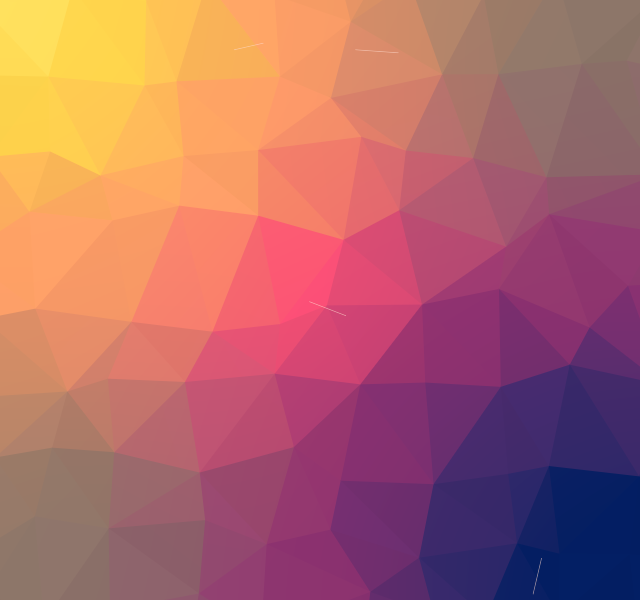
A WebGL 2 fragment shader for this background:

```glsl
#version 300 es
precision highp float;
// Low-poly gradient: a jittered grid is split into triangular facets, each
// tinted by a smooth colour field. The field runs from a yellow corner through
// pink to a navy corner, fading to olive in the two remaining corners.
uniform vec2 u_resolution;
out vec4 fragColor;

const vec2 GRID = vec2(8.6, 7.8);     // facet cells across the canvas
const vec2 GRID_SHIFT = vec2(0.35, 0.2);
const float JITTER = 0.66;            // node displacement, in cells
const float FACET_FLATNESS = 0.85;    // 1 = one flat colour per facet
const float TINT_SPREAD = 0.05;       // random brightness range
const float SAMPLE_SPREAD = 0.05;     // random shift of the field lookup

const vec3 PALE_YELLOW = vec3(1.00, 0.89, 0.38);
const vec3 YELLOW = vec3(1.00, 0.83, 0.29);
const vec3 ORANGE = vec3(1.00, 0.63, 0.40);
const vec3 PINK   = vec3(0.99, 0.31, 0.46);
const vec3 OLIVE  = vec3(0.55, 0.46, 0.41);
const vec3 PLUM   = vec3(0.55, 0.19, 0.44);
const vec3 INDIGO = vec3(0.20, 0.16, 0.42);
const vec3 NAVY   = vec3(0.01, 0.12, 0.39);

// Pale hairline seams: start and end points on the unit canvas
const vec4 SEAMS[4] = vec4[4](
    vec4(0.366, 0.917, 0.411, 0.928), vec4(0.556, 0.917, 0.622, 0.912),
    vec4(0.484, 0.497, 0.540, 0.474), vec4(0.846, 0.069, 0.833, 0.010));
const float SEAM_WIDTH = 0.0014;
const float SEAM_ALPHA = 0.5;

vec2 hash2(vec2 p) {
    vec3 q = fract(p.xyx * vec3(0.1031, 0.1030, 0.0973));
    q += dot(q, q.yzx + 33.33);
    return fract((q.xx + q.yz) * q.zy);
}

// Smooth colour at a point of the unit canvas
vec3 colourField(vec2 uv) {
    float offAxis = abs(uv.x + uv.y - 1.0);
    float fromYellow = distance(uv, vec2(0.0, 1.0));
    float fromNavy = distance(uv, vec2(1.0, 0.0));

    vec3 middle = mix(PINK, OLIVE, smoothstep(0.0, 0.75, offAxis));

    vec3 warm = mix(PALE_YELLOW, YELLOW, smoothstep(0.0, 0.22, fromYellow));
    warm = mix(warm, ORANGE, smoothstep(0.17, 0.45, fromYellow));
    float warmFade = smoothstep(0.42, 0.68 + 0.3 * offAxis, fromYellow);

    vec3 cool = mix(NAVY, INDIGO, smoothstep(0.16, 0.30, fromNavy));
    cool = mix(cool, PLUM, smoothstep(0.26, 0.53, fromNavy));
    float coolFade = smoothstep(0.48, 0.74 + 0.25 * offAxis, fromNavy);

    return mix(cool, mix(warm, middle, warmFade), coolFade);
}

vec2 node(vec2 cell) {
    return cell + JITTER * (hash2(cell + 17.0) - 0.5);
}

// Signed distance to the line a-b, positive on its left
float leftOf(vec2 p, vec2 a, vec2 b) {
    vec2 e = b - a, d = p - a;
    return (e.x * d.y - e.y * d.x) / length(e);
}

// Facet colour weighted by its antialiased coverage
vec4 facet(vec2 p, vec2 a, vec2 b, vec2 c, float pixel) {
    float inside = min(leftOf(p, a, b), min(leftOf(p, b, c), leftOf(p, c, a)));
    float cover = clamp(0.5 + inside / pixel, 0.0, 1.0);
    if (cover <= 0.0) return vec4(0.0);
    vec2 centre = (a + b + c) / 3.0;
    vec2 rnd = hash2(floor(centre * 64.0)) - 0.5;
    vec2 uv = (mix(p, centre, FACET_FLATNESS) - GRID_SHIFT) / GRID;
    vec3 colour = colourField(uv + SAMPLE_SPREAD * rnd);
    return vec4(colour * (1.0 + TINT_SPREAD * rnd.x), 1.0) * cover;
}

float segmentDistance(vec2 p, vec2 a, vec2 b) {
    vec2 e = b - a, d = p - a;
    return length(d - e * clamp(dot(d, e) / dot(e, e), 0.0, 1.0));
}

void main() {
    vec2 uv = gl_FragCoord.xy / u_resolution;
    vec2 p = uv * GRID + GRID_SHIFT;
    float pixel = GRID.y / u_resolution.y;

    // Facets: cut each nearby quad along its shorter diagonal
    vec4 sum = vec4(colourField(uv), 1.0) * 0.0001;
    for (int j = -1; j <= 1; j++) {
        for (int i = -1; i <= 1; i++) {
            vec2 cell = floor(p) + vec2(i, j);
            vec2 a = node(cell), b = node(cell + vec2(1.0, 0.0));
            vec2 c = node(cell + 1.0), d = node(cell + vec2(0.0, 1.0));
            if (distance(a, c) > distance(b, d)) {
                vec2 first = a;
                a = b; b = c; c = d; d = first;
            }
            sum += facet(p, a, b, c, pixel) + facet(p, a, c, d, pixel);
        }
    }
    vec3 colour = sum.rgb / sum.a;

    // Seams
    vec2 aspect = vec2(u_resolution.x / u_resolution.y, 1.0);
    float soft = 1.0 / u_resolution.y;
    for (int k = 0; k < 4; k++) {
        float d = segmentDistance(uv * aspect, SEAMS[k].xy * aspect, SEAMS[k].zw * aspect);
        float line = 1.0 - smoothstep(0.0, soft, d - 0.5 * SEAM_WIDTH + 0.5 * soft);
        colour = mix(colour, vec3(1.0, 0.85, 0.8), SEAM_ALPHA * line);
    }
    fragColor = vec4(colour, 1.0);
}
```
